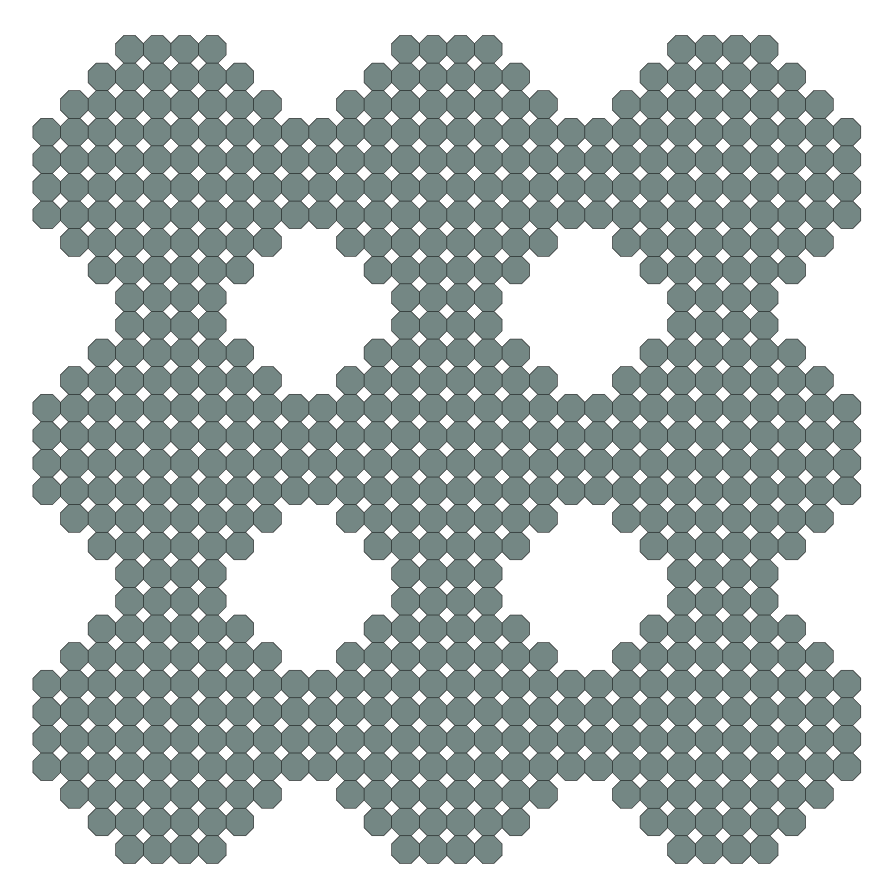
This pattern is drawn by a WebGL 2 fragment shader. Its source:

```glsl
#version 300 es
precision highp float;

uniform vec2 u_resolution;
out vec4 outColor;

const vec3 PAPER = vec3(1.0);
const vec3 TILE = vec3(0.455, 0.53, 0.518);
const float PITCH = 0.0308;                     // tile spacing, canvas heights
const vec2 CENTER = vec2(0.0032, -0.0016);      // offset from canvas middle
const float BLOCK = 10.0;                       // tiles per block side
const float BLOCKS = 3.0;
const float REACH = 6.0;                        // diamond radius in tiles
const float LINE_HALF = 0.009;                  // outline half width in tiles

// Regular octagon with the given inner radius
float octagon(vec2 p, float radius) {
    p = abs(p);
    return max(max(p.x, p.y), (p.x + p.y) * 0.70711) - radius;
}

// Box-filtered coverage of the region where d < 0
float coverage(float d, float pixel) {
    return clamp(0.5 - d / pixel, 0.0, 1.0);
}

float strokeCoverage(float d, float halfWidth, float pixel) {
    return coverage(d - halfWidth, pixel) - coverage(d + halfWidth, pixel);
}

// Each block keeps the tiles inside a stepped diamond
bool isTile(vec2 cell, float block, float blocks, float reach) {
    bool inside = all(greaterThanEqual(cell, vec2(0.0)))
        && all(lessThan(cell, vec2(block * blocks)));
    vec2 fromMiddle = abs(mod(cell, block) - 0.5 * (block - 1.0));
    return inside && fromMiddle.x + fromMiddle.y < reach + 0.25;
}

void main() {
    vec2 p = (gl_FragCoord.xy - 0.5 * u_resolution) / u_resolution.y;
    vec2 grid = (p - CENTER) / PITCH + 0.5 * BLOCK * BLOCKS;
    float pixel = 1.0 / (u_resolution.y * PITCH);

    // Add neighbouring fills so shared edges stay closed
    float fill = 0.0;
    float line = 0.0;
    for (int y = -1; y <= 1; y++) {
        for (int x = -1; x <= 1; x++) {
            vec2 cell = floor(grid) + vec2(x, y);
            if (!isTile(cell, BLOCK, BLOCKS, REACH)) continue;
            float d = octagon(grid - cell - 0.5, 0.5);
            fill += coverage(d, pixel);
            line = max(line, strokeCoverage(d, LINE_HALF, pixel));
        }
    }

    vec3 color = mix(PAPER, TILE, min(fill, 1.0));
    outColor = vec4(color * (1.0 - line), 1.0);
}
```
